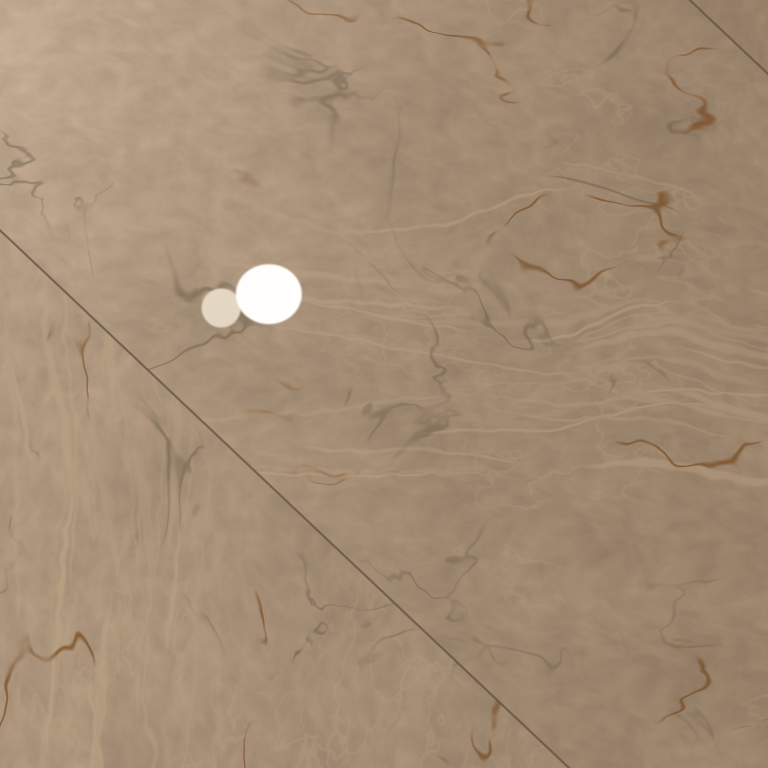
A WebGL 2 fragment shader for this texture:

```glsl
#version 300 es
precision highp float;
// Brown veined marble tiles with thin diagonal joints and two bright round lamp reflections.

uniform vec2 u_resolution;
out vec4 fragColor;

const vec3 STONE_LIT = vec3(0.685, 0.595, 0.497);
const vec3 STONE_SHADE = vec3(0.588, 0.497, 0.403);
const vec3 VEIN_COLOR = vec3(0.715, 0.620, 0.505);
const vec3 RUST_COLOR = vec3(0.470, 0.300, 0.140);
const vec3 SMOKE_COLOR = vec3(0.420, 0.365, 0.290);
const vec3 JOINT_COLOR = vec3(0.370, 0.315, 0.245);
const vec3 LAMP_COLOR = vec3(1.0, 0.998, 0.99);
const vec3 DIM_LAMP_COLOR = vec3(0.890, 0.840, 0.765);
const vec2 JOINT_NORMAL = vec2(0.687, 0.727);
const float JOINT_OFFSET = 0.509;
const float JOINT_SPACING = 0.835;
const float JOINT_HALF_WIDTH = 0.0011;
const float GRAIN_CONTRAST = 0.13;
const float MOTTLE_CONTRAST = 0.10;
const int STREAK_COUNT = 24;

float hash(vec2 p) {
    return fract(sin(dot(p, vec2(127.1, 311.7))) * 43758.5453);
}

float noise(vec2 p) {
    vec2 cell = floor(p), f = fract(p);
    f = f * f * (3.0 - 2.0 * f);
    float low = mix(hash(cell), hash(cell + vec2(1, 0)), f.x);
    float high = mix(hash(cell + vec2(0, 1)), hash(cell + vec2(1, 1)), f.x);
    return mix(low, high, f.y);
}

float fbm(vec2 p) {
    float sum = 0.0, weight = 0.5;
    for (int i = 0; i < 4; i++) {
        sum += weight * noise(p);
        p = mat2(1.6, 1.2, -1.2, 1.6) * p + 7.3;
        weight *= 0.5;
    }
    return sum / 0.9375;
}

// Thin wandering line along the middle contour of the noise.
float filament(vec2 p, float width) {
    return 1.0 - smoothstep(0.0, width, abs(fbm(p) - 0.5));
}

// Scattered tapering veins that run along the x axis.
float streaks(vec2 p, float seed) {
    float cover = 0.0;
    for (int i = 0; i < STREAK_COUNT; i++) {
        vec2 id = vec2(float(i), seed);
        float spread = hash(id + 0.1) + hash(id + 0.2) - 1.0;
        vec2 q = p - vec2(mix(0.3, 1.1, hash(id + 0.3)), spread * 0.32 - 0.04);
        q.y -= q.x * (hash(id + 0.4) - 0.6) * 0.4;
        float halfLength = mix(0.07, 0.25, hash(id + 0.5));
        float taper = max(0.0, 1.0 - pow(q.x / halfLength, 2.0));
        float width = mix(0.001, 0.011, pow(hash(id + 0.6), 4.0)) * taper;
        float body = 1.0 - smoothstep(width * 0.5, width + 0.0025, abs(q.y));
        cover = max(cover, body * smoothstep(0.0, 0.5, taper) * mix(0.45, 1.0, hash(id + 0.7)));
    }
    return cover;
}

float disc(vec2 p, vec2 center, vec2 radius, float blur) {
    float edge = (length((p - center) / radius) - 1.0) * min(radius.x, radius.y);
    return 1.0 - smoothstep(-blur, blur, edge);
}

void main() {
    vec2 uv = gl_FragCoord.xy / u_resolution;
    float pixel = 1.0 / min(u_resolution.x, u_resolution.y);

    // Tile frame: neighbouring tiles turn the vein direction by a quarter.
    float across = dot(uv, JOINT_NORMAL) - JOINT_OFFSET;
    float tile = floor(across / JOINT_SPACING);
    bool turned = abs(tile) > 0.5;
    vec2 p = turned ? vec2(1.0 - uv.y, uv.x - 0.17) : vec2(uv.x, uv.y - 0.57);
    float seed = tile * 5.0 + 17.0;
    vec2 s = p + seed;

    // Room light, then soft mottling and fine grain.
    float shade = 0.06 + 0.82 * uv.x + 0.12 * (1.0 - uv.y) * (1.0 - uv.x);
    vec3 color = mix(STONE_LIT, STONE_SHADE, shade);
    color += 0.075 * exp(-6.0 * dot(uv - vec2(0, 1), uv - vec2(0, 1)));
    float mottle = fbm(s * vec2(9.0, 14.0)) - 0.5;
    float grain = fbm(s * vec2(48.0, 66.0) + 3.0 * mottle) - 0.5;
    color *= 1.0 + MOTTLE_CONTRAST * mottle + GRAIN_CONTRAST * grain;

    // Pale veins, wisps around the main band and small curled flecks.
    vec2 bend = vec2(noise(s * 7.0), noise(s * 7.0 + 31.0)) - 0.5;
    vec2 ragged = vec2(noise(s * 55.0), noise(s * 55.0 + 13.0)) - 0.5;
    vec2 warped = p + 0.035 * bend + 0.006 * ragged;
    float band = exp(-pow(p.y / 0.13, 2.0)) * smoothstep(0.2, 0.7, p.x);
    float patches = smoothstep(0.42, 0.68, fbm(s * 6.0 + 40.0));
    float wisps = filament((warped + seed) * vec2(4.0, 26.0), 0.06) * band;
    float flecks = filament(s * vec2(15.0, 24.0) + 9.0, 0.035) * patches;
    float veins = max(streaks(warped, seed), max(0.6 * wisps, 0.5 * flecks));
    color = mix(color, VEIN_COLOR * mix(1.04, 0.93, shade), 0.75 * veins);

    // Smoky cracks and broken rust lines.
    float smokeMask = smoothstep(0.52, 0.7, fbm(s * 5.0 + 71.0));
    float smoke = filament(s * 10.0 + 2.0 * bend + 23.0, 0.03) * smokeMask;
    color = mix(color, SMOKE_COLOR, 0.5 * smoke + 0.1 * smokeMask * fbm(s * 30.0));
    float rustMask = smoothstep(0.5, 0.66, fbm(s * 12.0 + 57.0)) * smoothstep(0.15, 0.6, p.x);
    float rust = filament((warped + seed) * vec2(4.0, 9.0) + 5.0, 0.016) * rustMask;
    color = mix(color, RUST_COLOR, 0.75 * rust);

    // Joints between tiles.
    float jointDistance = abs(mod(across + 0.5 * JOINT_SPACING, JOINT_SPACING) - 0.5 * JOINT_SPACING);
    float joint = 1.0 - smoothstep(JOINT_HALF_WIDTH - pixel * 0.5, JOINT_HALF_WIDTH + pixel, jointDistance);
    color = mix(color, JOINT_COLOR, 0.75 * joint);

    // Lamp reflections.
    float blur = max(0.0022, pixel);
    color = mix(color, DIM_LAMP_COLOR, disc(uv, vec2(0.288, 0.599), vec2(0.0255), blur));
    color = mix(color, LAMP_COLOR, disc(uv, vec2(0.350, 0.617), vec2(0.043, 0.039), blur));
    fragColor = vec4(color, 1.0);
}
```
